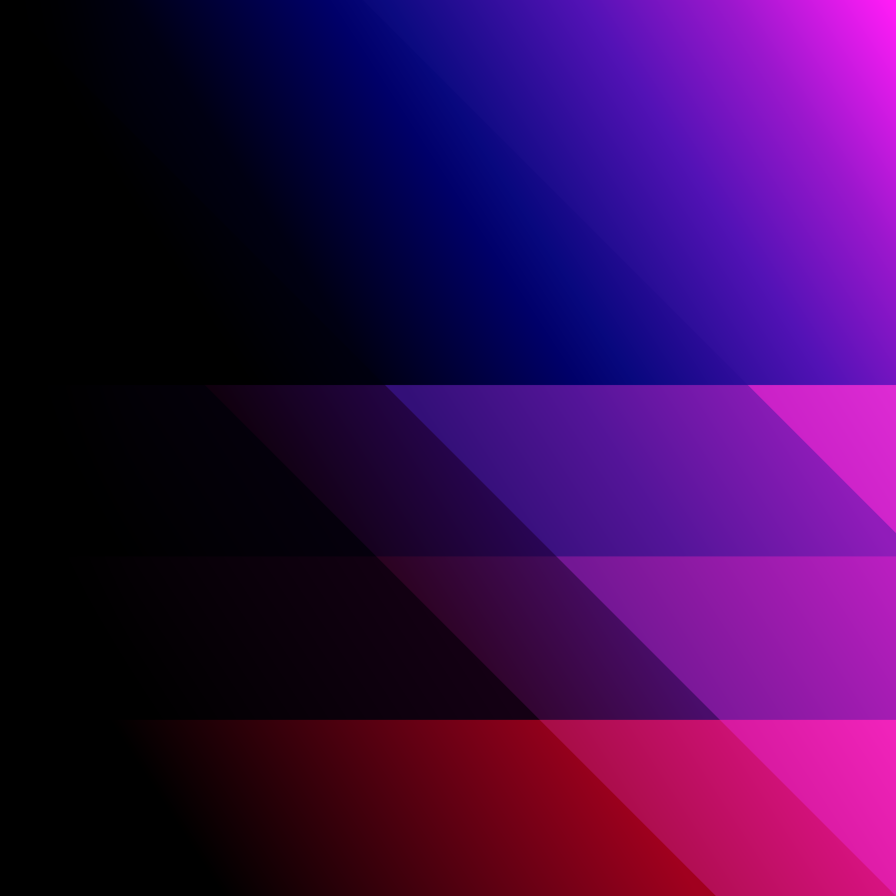
Reproduce this background procedurally as a Shadertoy shader.

```glsl
// Neon colour panels on black: four horizontal bands crossed by falling 45 degree
// diagonals. Each panel carries its own gradient along one shared slanted axis,
// and smoothed masks layer the panels from left to right, then top to bottom.

const float SHEAR = 0.65;          // slant of the gradient axis
const float DIAGONAL_A = -0.201;   // offsets of the diagonals in x + y - 1
const float DIAGONAL_B = 0.0;
const float DIAGONAL_C = 0.405;
const float TOP_EDGE = 0.5703;     // heights of the horizontal seams
const float MIDDLE_EDGE = 0.379;
const float LOW_EDGE = 0.1966;

// Antialiased step: 0 below the edge, 1 above it.
float mask(float edge, float value, float blur) {
    return smoothstep(edge - blur, edge + blur, value);
}

// Linear position of value between two stops, clamped to 0..1.
float between(float start, float end, float value) {
    return clamp((value - start) / (end - start), 0.0, 1.0);
}

// Two-stop colour gradient.
vec3 ramp(vec3 first, vec3 last, float start, float end, float value) {
    return mix(first, last, between(start, end, value));
}

// Black through deep blue and violet to hot magenta.
vec3 skyBand(float axis, float diagonal, float blur) {
    vec3 color = ramp(vec3(0.0), vec3(0.0, 0.0, 0.06), 0.0, 0.143, axis);
    color = mix(color, vec3(0.0, 0.0, 0.40), between(0.143, 0.365, axis));
    color = mix(color, vec3(0.03, 0.03, 0.48), between(0.365, 0.43, axis));
    color = mix(color, vec3(0.31, 0.06, 0.69), between(0.43, 0.65, axis));
    color = mix(color, vec3(0.59, 0.08, 0.78), between(0.65, 0.81, axis));
    color = mix(color, vec3(1.0, 0.10, 0.95), between(0.81, 1.0, axis));
    // Faint continuation of the diagonals
    color += vec3(0.0, 0.0, 0.012) * mask(DIAGONAL_B, diagonal, blur);
    color += vec3(0.015, 0.01, 0.01) * mask(DIAGONAL_C, diagonal, blur);
    return color;
}

// Three panels split by the first two diagonals.
vec3 splitBand(vec3 left, vec3 centre, vec3 right, float diagonal, float blur) {
    vec3 color = mix(left, centre, mask(DIAGONAL_A, diagonal, blur));
    return mix(color, right, mask(DIAGONAL_B, diagonal, blur));
}

vec3 violetBand(float axis, float diagonal, float blur) {
    vec3 shade = ramp(vec3(0.0), vec3(0.02, 0.0, 0.05), -0.27, 0.01, axis);
    vec3 plum = ramp(vec3(0.06, 0.0, 0.05), vec3(0.16, 0.02, 0.33), -0.05, 0.21, axis);
    vec3 violet = ramp(vec3(0.20, 0.06, 0.47), vec3(0.33, 0.08, 0.60), 0.17, 0.36, axis);
    violet = mix(violet, vec3(0.57, 0.11, 0.73), between(0.36, 0.60, axis));
    vec3 pink = ramp(vec3(0.79, 0.13, 0.78), vec3(0.87, 0.17, 0.83), 0.56, 0.72, axis);
    vec3 color = splitBand(shade, plum, violet, diagonal, blur);
    return mix(color, pink, mask(DIAGONAL_C, diagonal, blur));
}

vec3 orchidBand(float axis, float diagonal, float blur) {
    vec3 shade = ramp(vec3(0.0), vec3(0.08, 0.0, 0.08), -0.35, 0.07, axis);
    vec3 wine = ramp(vec3(0.17, 0.01, 0.13), vec3(0.29, 0.05, 0.42), 0.02, 0.27, axis);
    vec3 orchid = ramp(vec3(0.45, 0.09, 0.58), vec3(0.74, 0.12, 0.76), 0.23, 0.60, axis);
    return splitBand(shade, wine, orchid, diagonal, blur);
}

vec3 crimsonBand(float axis, float diagonal, float blur) {
    vec3 red = ramp(vec3(0.0), vec3(0.63, 0.0, 0.12), -0.40, 0.13, axis);
    vec3 rose = ramp(vec3(0.66, 0.05, 0.28), vec3(0.84, 0.07, 0.50), 0.09, 0.34, axis);
    vec3 magenta = ramp(vec3(0.84, 0.10, 0.62), vec3(0.95, 0.14, 0.74), 0.28, 0.48, axis);
    return splitBand(red, rose, magenta, diagonal, blur);
}

void mainImage(out vec4 fragColor, in vec2 fragCoord) {
    vec2 uv = fragCoord / iResolution.xy;
    float blur = 0.7 / min(iResolution.x, iResolution.y);
    float axis = uv.x - SHEAR * (1.0 - uv.y);
    float diagonal = uv.x + uv.y - 1.0;

    // Stack the bands from the bottom up
    vec3 color = crimsonBand(axis, diagonal, blur);
    color = mix(color, orchidBand(axis, diagonal, blur), mask(LOW_EDGE, uv.y, blur));
    color = mix(color, violetBand(axis, diagonal, blur), mask(MIDDLE_EDGE, uv.y, blur));
    color = mix(color, skyBand(axis, diagonal, blur), mask(TOP_EDGE, uv.y, blur));

    // Fade to black at the left border
    color *= smoothstep(0.0, 0.16, uv.x);
    fragColor = vec4(color, 1.0);
}
```
